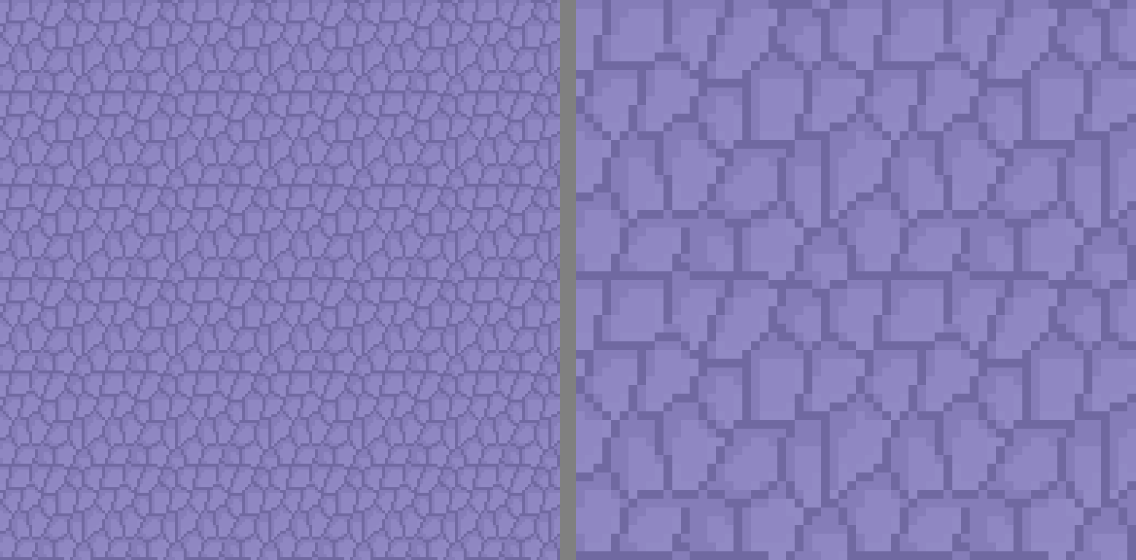
Left, the full canvas; right, a detail of the centre.
Write a WebGL 1 fragment shader that draws this pattern.

```glsl
precision highp float;
// Lilac reptile scales in chunky square texels: a tile of 32 texels, six across and six down.
// Each scale is a cell of a jittered, row-staggered Voronoi pattern with weighted sizes;
// the gap between the two nearest scales gives a one-texel outline, shadow and rim.
uniform vec2 u_resolution;

// Three random values per scale, without sine
vec3 hash3(vec2 cell) {
  vec3 q = fract(cell.xyx * vec3(0.1031, 0.1030, 0.0973));
  q += dot(q, q.yzx + 33.33);
  return fract((q.xxy + q.yzz) * q.zyx);
}

// Flat colour of one texel
vec3 texelColor(vec2 texel) {
  vec2 cellSize = 32.0 / vec2(5.0, 4.0);
  mat2 lean = mat2(1.0, 0.0, -0.2, 0.8);  // scales are tall and tilt to the right
  vec2 p = (mod(texel, 32.0) + 0.5) / cellSize;
  float nearest = 100.0;
  float second = 100.0;
  vec2 nearOffset = vec2(1.0);
  vec2 secondOffset = vec2(1.0);

  for (int j = -2; j <= 2; j++) {
    float row = floor(p.y) + float(j);
    float stagger = 0.5 * mod(row, 2.0);
    for (int i = -2; i <= 2; i++) {
      float column = floor(p.x - stagger) + float(i);
      // Wrapped cell index keeps the tile seamless
      vec3 rnd = hash3(mod(vec2(column, row), vec2(5.0, 4.0)) + 11.0);
      vec2 center = vec2(column + stagger, row) + 0.5 + (rnd.xy - 0.5) * vec2(0.55, 0.45);
      vec2 offset = lean * ((p - center) * cellSize);
      float dist = length(offset) - 1.3 * rnd.z;
      if (dist < nearest) {
        second = nearest;
        secondOffset = nearOffset;
        nearest = dist;
        nearOffset = offset;
      } else if (dist < second) {
        second = dist;
        secondOffset = offset;
      }
    }
  }

  float gap = second - nearest;
  // How fast the gap grows per texel along each axis: keeps outlines one texel wide
  vec2 slope = abs((normalize(secondOffset + 0.001) - normalize(nearOffset + 0.001)) * lean);
  float lit = dot(nearOffset, vec2(0.7, -0.7));  // positive toward the lower right

  vec3 color = vec3(0.56, 0.53, 0.76);
  if (gap < 2.2 && lit > 1.2) color = vec3(0.57, 0.54, 0.77);     // bright rim
  if (gap < 2.0 - 0.6 * lit) color = vec3(0.52, 0.49, 0.72);      // shadow
  if (gap < 0.5 * max(slope.x, slope.y)) color = vec3(0.44, 0.41, 0.63);  // outline
  return color;
}

void main() {
  vec2 p = gl_FragCoord.xy / u_resolution * 192.0;
  vec2 base = floor(p - 0.5);

  // Blend across texel borders over one screen pixel
  vec2 pixelsPerTexel = max(u_resolution / 192.0, 1.0);
  vec2 blend = clamp((fract(p - 0.5) - 0.5) * pixelsPerTexel + 0.5, 0.0, 1.0);
  vec3 lower = mix(texelColor(base), texelColor(base + vec2(1.0, 0.0)), blend.x);
  vec3 upper = mix(texelColor(base + vec2(0.0, 1.0)), texelColor(base + 1.0), blend.x);
  gl_FragColor = vec4(mix(lower, upper, blend.y), 1.0);
}
```
